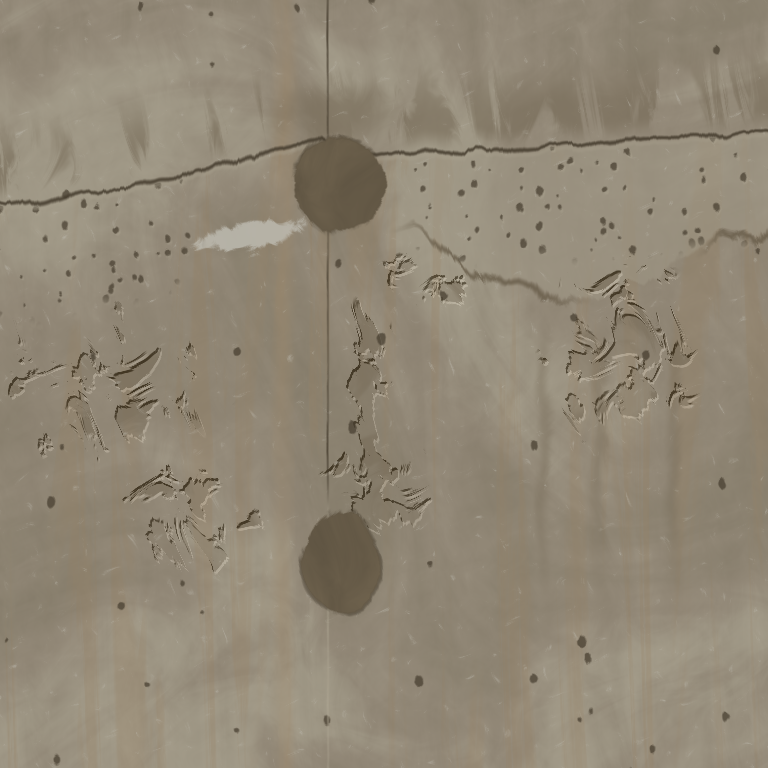
Give the GLSL for this texture, as a WebGL 1 fragment shader.

```glsl
precision highp float;
// Weathered concrete wall: cracked joint, two filled holes, peeling skin, pits and stains.
uniform vec2 u_resolution;

const vec3 PALE = vec3(0.625, 0.595, 0.525);
const vec3 CONCRETE = vec3(0.575, 0.535, 0.47);
const vec3 DULL = vec3(0.53, 0.495, 0.425);
const vec3 STAIN = vec3(0.47, 0.425, 0.35);
const vec3 MORTAR = vec3(0.40, 0.355, 0.28);
const vec3 SHADOW = vec3(0.27, 0.235, 0.18);
const vec3 LIME = vec3(0.74, 0.73, 0.69);
const vec3 OCHRE = vec3(0.62, 0.53, 0.41);

vec2 hash2(vec2 p) {
  return fract(sin(vec2(dot(p, vec2(127.1, 311.7)), dot(p, vec2(269.5, 183.3)))) * 43758.55);
}

// Warped, rotated sine octaves, roughly -0.8 to 0.8
float layeredSines(vec2 p) {
  float sum = 0.0, amp = 0.5;
  for (int i = 0; i < 6; i++) {
    p = mat2(0.8, 0.6, -0.6, 0.8) * p + 0.9 * sin(p.yx * 0.83 + float(i) * 1.7);
    sum += amp * sin(p.x) * sin(p.y + 1.3);
    p = p * 1.9 + 3.1;
    amp *= 0.58;
  }
  return sum;
}

// Soft ellipse: 1 in the middle, 0 at the radius
float blob(vec2 p, vec2 center, vec2 radius) {
  return 1.0 - smoothstep(0.25, 1.0, length((p - center) / radius));
}

float band(float x, float center, float halfWidth) {
  return 1.0 - smoothstep(0.0, halfWidth, abs(x - center));
}

// Cellular pits: a share of the cells holds one round hole
float pits(vec2 p, float density, float share, float size) {
  vec2 q = p * density, cell = floor(q);
  float edge = 1.0;
  for (int y = -1; y <= 1; y++) for (int x = -1; x <= 1; x++) {
    vec2 id = cell + vec2(float(x), float(y));
    vec2 pick = hash2(id + 41.0);
    float d = length((q - id - hash2(id)) * vec2(1.0, 0.8)) - size * (0.4 + pick.y);
    if (pick.x < share) edge = min(edge, d);
  }
  float soft = 0.0015 * density;
  return 1.0 - smoothstep(-soft, soft, edge);
}

float crackHeight(float x) {
  float left = 0.737 + 0.085 * pow(clamp(x / 0.42, 0.0, 1.0), 1.6);
  float right = 0.799 + 0.055 * (x - 0.5);
  return mix(left, right, smoothstep(0.42, 0.46, x)) + 0.007 * layeredSines(vec2(x * 50.0, 2.0));
}

// Where the thin surface skin has come off
float peel(vec2 p) {
  float area = 0.66 * blob(p, vec2(0.13, 0.50), vec2(0.19, 0.12));
  area = max(area, 0.8 * blob(p, vec2(0.25, 0.33), vec2(0.11, 0.10)));
  area = max(area, blob(p, vec2(0.478, 0.50), vec2(0.045, 0.13)));
  area = max(area, blob(p, vec2(0.49, 0.365), vec2(0.085, 0.085)));
  area = max(area, 0.9 * blob(p, vec2(0.55, 0.63), vec2(0.075, 0.05)));
  area = max(area, 0.95 * blob(p, vec2(0.81, 0.54), vec2(0.12, 0.15)));
  float flakes = layeredSines(p * vec2(62.0, 52.0));
  return smoothstep(0.0, 0.12, flakes + 0.85 * area - 0.62) * smoothstep(0.0, 0.1, area);
}

// Signed distance-like value of a filled hole, in units of its radius
float plug(vec2 p, vec2 center, vec2 radius) {
  return length((p - center) / radius) - 1.0 + 0.13 * layeredSines(p * 34.0);
}

vec3 addPlug(vec3 col, vec2 p, float d, float grain) {
  float rim = band(d, 0.03, 0.07);
  col = mix(col, MORTAR * (1.0 + 0.09 * grain), 1.0 - smoothstep(-0.02, 0.04, d));
  return mix(col, SHADOW, 0.5 * rim * smoothstep(-0.2, 0.5, grain + 0.2));
}

void main() {
  vec2 p = gl_FragCoord.xy / u_resolution;
  vec2 lightStep = vec2(-0.002, 0.003);
  float cloud = layeredSines(p * 7.0 + 4.0);
  float mottle = layeredSines(p * vec2(38.0, 24.0));
  float grain = layeredSines(p * 130.0);
  float drip = layeredSines(vec2(p.x * 55.0, p.y * 4.0));
  float above = p.y - crackHeight(p.x);
  float below = smoothstep(0.0, 0.01, -above);

  // Base tone with faint vertical runs
  vec3 col = mix(CONCRETE, PALE, smoothstep(0.0, 0.7, cloud + 0.2 * mottle + 0.12));
  col = mix(col, DULL, 0.8 * smoothstep(0.0, 0.65, 0.3 * drip - cloud + 0.05));
  col += 0.018 * drip * below + 0.012 * mottle + 0.009 * grain;
  col = mix(col, OCHRE, 0.45 * band(p.x + 0.004 * mottle, 0.37, 0.022) * (0.7 + drip));
  col = mix(col, OCHRE * 0.93, 0.3 * below * smoothstep(0.1, 0.5, drip));

  // Damp stains above the joint and runs below the peeled patch
  float damp = smoothstep(0.0, 0.03, above) * (1.0 - smoothstep(0.04, 0.13, above));
  float streaks = layeredSines(p * vec2(48.0, 17.0) + 8.0);
  damp *= smoothstep(-0.05, 0.35, streaks + 0.35 * smoothstep(0.5, 0.75, p.x) - 0.08);
  damp = max(damp, blob(p + 0.02 * mottle, vec2(0.43, 0.85), vec2(0.10, 0.055)));
  col = mix(col, STAIN, 0.65 * damp);
  float runs = band(p.x + 0.012 * mottle, 0.78, 0.018) + band(p.x + 0.01 * mottle, 0.875, 0.016);
  runs += band(p.x + 0.01 * mottle, 0.71, 0.014);
  col = mix(col, STAIN, 0.4 * runs * smoothstep(0.15, 0.4, p.y) * (1.0 - smoothstep(0.5, 0.6, p.y)));

  // Pale render with a ragged lower ledge
  float ledge = min(0.615 + 2.1 * pow(abs(p.x - 0.74), 2.0), 0.70) + 0.018 * mottle;
  float under = p.y - ledge, rightSide = smoothstep(0.5, 0.58, p.x);
  col = mix(col, PALE, 0.55 * below * rightSide * smoothstep(0.0, 0.006, under));
  float ledgeShade = smoothstep(0.78, 0.7, p.x) + smoothstep(0.9, 0.95, p.x);
  col = mix(col, MORTAR, 0.75 * rightSide * ledgeShade * band(under, -0.003, 0.007));

  // Peeled skin, lit from the upper left
  float bare = peel(p), relief = bare - peel(p + lightStep);
  float patchTone = 0.25 + 0.4 * smoothstep(-0.1, 0.3, layeredSines(p * 26.0));
  col = mix(col, STAIN, bare * patchTone);
  col += 0.10 * max(-relief, 0.0) - 0.24 * max(relief, 0.0);

  // Lime smear
  float smear = blob(p - vec2(0.0, 0.15 * (p.x - 0.32)), vec2(0.325, 0.692), vec2(0.095, 0.027));
  col = mix(col, LIME, 0.85 * smoothstep(0.25, 0.7, smear + 0.5 * grain));

  // Pits: crowded below the joint, sparse elsewhere
  vec2 rough = p + 0.004 * vec2(mottle, grain);
  float crowd = below * smoothstep(-0.2, -0.05, above);
  crowd *= max(rightSide, 1.0 - smoothstep(0.2, 0.3, p.x));
  float fine = pits(rough, 62.0, 0.24, 0.2) * smoothstep(0.15, 0.5, crowd);
  float holes = max(fine, pits(rough, 17.0, 0.13, 0.075));
  float lip = pits(rough + lightStep, 62.0, 0.24, 0.2) * crowd;
  col = mix(col, PALE * 1.06, 0.5 * lip);
  col = mix(col, SHADOW, 0.72 * holes);

  // Vertical seam, then the horizontal crack
  float seam = band(p.x + 0.001 * mottle, 0.427, 0.0026);
  vec3 seamColor = mix(PALE * 1.08, SHADOW, smoothstep(0.32, 0.38, p.y));
  col = mix(col, seamColor, seam * (0.5 + 0.4 * mottle));
  col = mix(col, PALE * 1.05, 0.4 * band(above, -0.006, 0.005));
  col = mix(col, SHADOW, 0.85 * band(above, 0.0, 0.0045 + 0.002 * mottle));

  // Filled holes
  col = addPlug(col, p, plug(p, vec2(0.442, 0.760), vec2(0.057, 0.063)), mottle);
  col = addPlug(col, p, plug(p, vec2(0.444, 0.268), vec2(0.051, 0.064)), mottle);
  gl_FragColor = vec4(clamp(col, 0.0, 1.0), 1.0);
}
```
